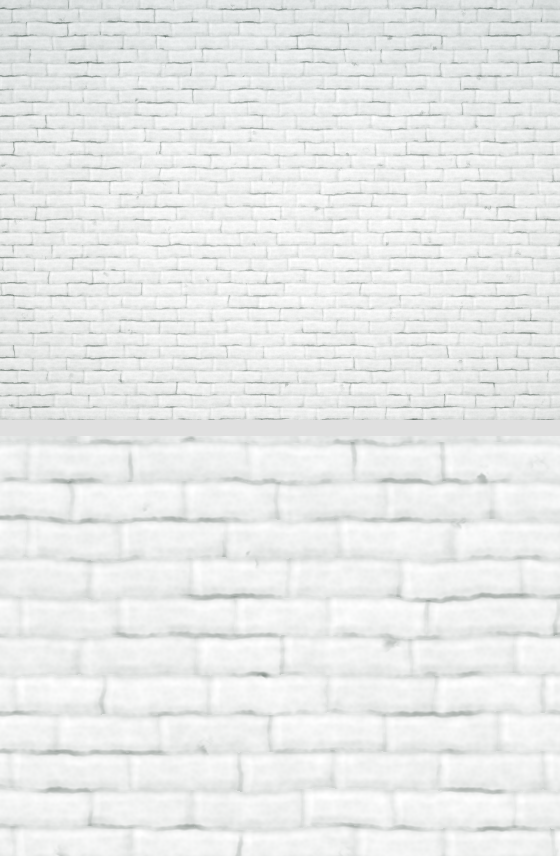
Top, the full canvas; bottom, a detail of the centre.
Reproduce this texture procedurally as a WebGL 1 fragment shader.

```glsl
precision highp float;
// White painted brick wall in running bond, with worn joints and soft corner shading.
uniform vec2 u_resolution;

float hash(vec2 p) {
  return fract(sin(dot(p, vec2(127.1, 311.7))) * 43758.5);
}

// Layered, warped sines, roughly -1 to 1
float waves(vec2 p) {
  float sum = 0.0, amp = 0.5;
  for (int i = 0; i < 5; i++) {
    p = mat2(0.8, 0.6, -0.6, 0.8) * p * 1.7 + vec2(1.3, 2.9);
    sum += amp * sin(p.x + 1.5 * sin(p.y));
    amp *= 0.62;
  }
  return sum;
}

// Cellular noise: distance to the nearest scattered point
float cells(vec2 p) {
  vec2 cell = floor(p);
  float nearest = 2.0;
  for (int j = -1; j <= 1; j++) {
    for (int i = -1; i <= 1; i++) {
      vec2 c = cell + vec2(float(i), float(j));
      vec2 point = c + vec2(hash(c), hash(c + 37.2));
      nearest = min(nearest, distance(p, point));
    }
  }
  return nearest;
}

// Soft line with an edge at least one pixel wide
float stroke(float d, float halfWidth, float soft) {
  return 1.0 - smoothstep(halfWidth, halfWidth + soft, abs(d));
}

void main() {
  vec2 uv = gl_FragCoord.xy / u_resolution;
  float down = 1.0 - uv.y;
  float soft = max(0.08, 33.0 / u_resolution.y);

  // Courses get slightly lower toward the bottom; q is square, one unit per course
  float y = 30.9 * down + 1.8 * down * down + 0.35;
  vec2 q = vec2(uv.x * 43.6, y);

  // Bed joints wander, with a crumbly edge
  float crumble = waves(q * 2.3 + 5.0);
  float course = y + 0.06 * waves(q * vec2(0.6, 0.3)) + 0.035 * crumble;
  float row = floor(course);
  float bed = floor(course + 0.5);
  float bedDist = course - bed;

  // Head joints, shifted by half a brick on every other course
  float x = uv.x * 15.7 + 0.5 * mod(row, 2.0) + 0.25 * hash(vec2(row, 4.0));
  x += 0.025 * waves(q * 1.1 + 9.0) + 0.012 * crumble;
  float head = floor(x + 0.5);
  float headDist = 2.78 * (x - head - 0.22 * (hash(vec2(head, row)) - 0.5));
  vec2 brick = vec2(headDist < 0.0 ? head - 1.0 : head, row);

  // Broad light, brightest near the middle
  vec2 c = 2.0 * (uv - vec2(0.52, 0.45));
  float edge = dot(c, c);
  float tone = 0.957 - 0.033 * edge - 0.016 * smoothstep(0.6, 1.0, uv.y);

  // Uneven paint on the brick faces
  tone += 0.018 * (hash(brick + 5.0) - 0.5) + 0.01 * waves(q * 1.6);
  tone += 0.03 * (cells(q * vec2(2.2, 3.2)) - 0.45);
  tone += 0.02 * (cells(q * 6.0) - 0.45);

  // Recessed joints: grey hollow, broken dark shadow, lit edge beside it
  float wear = 0.7 + 0.2 * edge;
  float bedWear = smoothstep(-0.2, 0.95, waves(vec2(q.x * 0.5, bed * 7.0)) + 0.25 * crumble);
  float headWear = hash(vec2(head, row + 60.0));
  headWear *= headWear * smoothstep(-0.5, 0.7, waves(q * 1.4));
  tone -= 0.04 * (1.0 + 0.5 * crumble) * stroke(bedDist + 0.06, 0.08, 0.2);
  tone -= wear * (0.035 + 0.25 * bedWear) * stroke(bedDist, 0.02, soft);
  tone += 0.022 * stroke(bedDist - 0.2, 0.03, 0.13);
  tone -= 0.02 * (1.0 + 0.6 * crumble) * stroke(headDist, 0.07, 0.18);
  tone -= wear * (0.02 + 0.19 * headWear) * stroke(headDist, 0.015, soft);
  tone += 0.02 * stroke(headDist - 0.19, 0.03, 0.12);

  // Sparse chips and pits, mostly beside the joints
  float chip = 1.0 - smoothstep(0.02, 0.09, cells(q * 0.25 + 0.03 * waves(q * 2.0)));
  chip *= 1.0 - 0.7 * smoothstep(0.15, 0.35, abs(bedDist));
  tone -= 0.2 * chip * smoothstep(0.0, 0.7, waves(q * 2.5 + 3.0));

  // Greys lean green, the top leans blue
  vec3 color = vec3(tone) + (1.0 - tone) * vec3(-0.05, 0.03, -0.02);
  color += vec3(-0.006, 0.0, 0.005) * smoothstep(0.5, 1.0, uv.y);
  gl_FragColor = vec4(clamp(color, 0.0, 1.0), 1.0);
}
```
